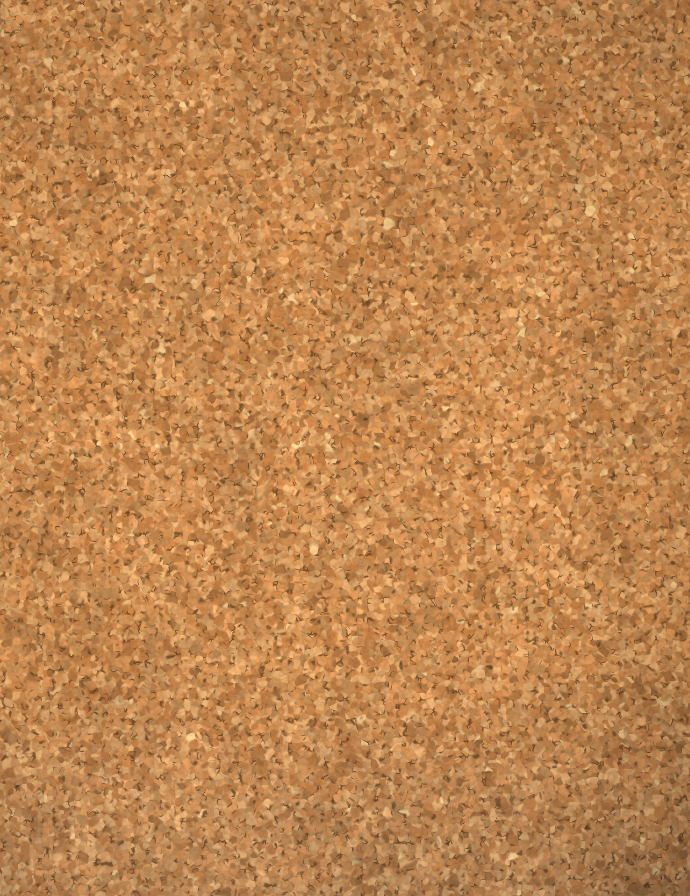
Write a WebGL 1 fragment shader that draws this texture.

```glsl
precision highp float;

uniform vec2 u_resolution;

#define FINE_GRAINS 168.0
#define COARSE_GRAINS 106.0
#define COARSE_SHARE 0.3
#define EDGE_SHARPNESS 9.0
#define GAP_WIDTH 0.5
#define GAP_DARKNESS 0.72
#define SEAM_SHADE 0.1
#define SPECK_DARKNESS 0.6
#define GRAIN_CONTRAST 0.9
#define WARP 0.0034
#define GRIT 0.1
#define BLOTCH 0.075

const vec3 PALE = vec3(0.87, 0.65, 0.42);
const vec3 HONEY = vec3(0.82, 0.56, 0.33);
const vec3 TAN = vec3(0.74, 0.53, 0.32);
const vec3 RUST = vec3(0.73, 0.47, 0.25);
const vec3 BROWN = vec3(0.63, 0.42, 0.23);
const vec3 CREAM = vec3(0.93, 0.77, 0.53);
const vec3 CREVICE = vec3(0.36, 0.23, 0.11);
const vec3 MEAN = vec3(0.785, 0.545, 0.32);

vec3 hash3(vec2 p) {
  vec3 q = fract(p.xyx * vec3(0.1031, 0.1030, 0.0973));
  q += dot(q, q.yxz + 33.33);
  return fract((q.xxy + q.yzz) * q.zyx);
}

float cornerSlope(vec2 cell, vec2 offset) {
  float angle = 6.2832 * hash3(cell + 17.0).x;
  return dot(vec2(cos(angle), sin(angle)), offset);
}

float gradientNoise(vec2 p) {
  vec2 i = floor(p), f = p - i;
  vec2 u = f * f * f * (f * (f * 6.0 - 15.0) + 10.0);
  vec2 e = vec2(1.0, 0.0);
  float low = mix(cornerSlope(i, f), cornerSlope(i + e, f - e), u.x);
  float high = mix(cornerSlope(i + e.yx, f - e.yx),
                   cornerSlope(i + e.xx, f - e.xx), u.x);
  return mix(low, high, u.y);
}

// Picks a cork tone in proportion to its share, then varies its brightness
vec3 grainColour(vec3 h) {
  vec3 c = BROWN;
  c = mix(c, RUST, step(0.07, h.x));
  c = mix(c, TAN, step(0.26, h.x));
  c = mix(c, HONEY, step(0.41, h.x));
  c = mix(c, PALE, step(0.71, h.x));
  c = mix(c, CREAM, step(0.988, h.x));
  c = MEAN + (c - MEAN) * GRAIN_CONTRAST;
  return c * (0.93 + 0.13 * h.y);
}

// Soft-edged irregular cells: rgb is colour, a is the share of chosen cells
vec4 grains(vec2 p, float chosenShare, out float gap) {
  vec2 base = floor(p);
  vec4 sum = vec4(0.0);
  float total = 0.0, nearest = 9.0, second = 9.0;
  for (int y = -1; y <= 1; y++) {
    for (int x = -1; x <= 1; x++) {
      vec2 cell = base + vec2(float(x), float(y));
      vec3 place = hash3(cell), look = hash3(cell + 71.3);
      vec2 d = cell + 0.1 + 0.8 * place.xy - p;
      float angle = 3.1416 * place.z;
      float c = cos(angle), s = sin(angle);
      d = vec2(c * d.x + s * d.y, c * d.y - s * d.x) * vec2(0.82, 1.22);
      float reach = dot(d, d) - 0.25 * look.z;
      float weight = exp(-EDGE_SHARPNESS * reach);
      float chosen = step(fract(look.y * 7.0 + place.x), chosenShare);
      sum += weight * vec4(grainColour(look), chosen);
      total += weight;
      second = min(second, max(nearest, reach));
      nearest = min(nearest, reach);
    }
  }
  gap = 1.0 - smoothstep(0.0, GAP_WIDTH, second - nearest);
  return sum / total;
}

// Brightest left of centre, falling off to the ends and lower right corner
float lighting(vec2 uv) {
  vec2 d = uv - vec2(0.4, 0.5);
  float corner = smoothstep(0.75, 1.4, length(uv - vec2(0.15, 0.85)));
  return 1.06 - 0.38 * d.y * d.y - 0.18 * d.x * d.x - 0.3 * corner * corner;
}

void main() {
  vec2 uv = gl_FragCoord.xy / u_resolution;
  vec2 p = gl_FragCoord.xy / u_resolution.y;

  // Warping breaks the straight cell borders into chips
  vec2 warp = vec2(gradientNoise(p * 140.0), gradientNoise(p * 140.0 + 43.0));
  vec2 q = p + WARP * warp;

  // Larger chips lie among the fine ones
  float fineGap, coarseGap;
  vec4 fine = grains(q * FINE_GRAINS, 0.0, fineGap);
  vec4 coarse = grains(q * COARSE_GRAINS + 31.7, COARSE_SHARE, coarseGap);
  vec3 colour = mix(fine.rgb, coarse.rgb, coarse.a);
  float gap = mix(fineGap, coarseGap, coarse.a);

  // Every seam is faintly shaded and short stretches sink into shadow
  float open = smoothstep(0.08, 0.46, gradientNoise(p * 125.0 + 9.0));
  colour = mix(colour, CREVICE, gap * (SEAM_SHADE + GAP_DARKNESS * open));

  // Compact pits of dark bark
  float pit = smoothstep(0.34, 0.56, gradientNoise(q * 135.0 + 77.0));
  colour = mix(colour, CREVICE, SPECK_DARKNESS * pit);

  // Fine grit and broad uneven patches
  colour *= 1.0 + GRIT * gradientNoise(p * 190.0);
  colour *= 1.0 + BLOTCH * (gradientNoise(p * 38.0) + gradientNoise(p * 17.0)
                            + gradientNoise(p * 6.0));

  // The lower end is a little greyer
  float grey = dot(colour, vec3(0.3, 0.59, 0.11));
  colour = mix(colour, vec3(grey), 0.1 * smoothstep(0.3, 0.0, uv.y));
  gl_FragColor = vec4(clamp(colour * lighting(uv), 0.0, 1.0), 1.0);
}
```
